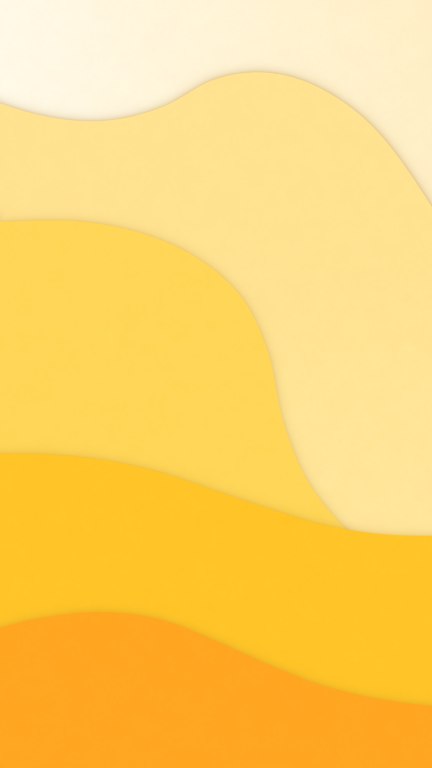
Give the GLSL for this background, as a WebGL 2 fragment shader.

```glsl
#version 300 es
precision highp float;

uniform vec2 u_resolution;
out vec4 fragColor;

const int SEGMENTS = 8;
const float ASPECT = 16.0 / 9.0;

const vec3 CREAM_LEFT = vec3(1.0, 0.975, 0.905);
const vec3 CREAM_RIGHT = vec3(1.0, 0.937, 0.775);
const vec3 VANILLA = vec3(1.0, 0.888, 0.565);
const vec3 VANILLA_PALE = vec3(1.0, 0.899, 0.600);
const vec3 LEMON = vec3(1.0, 0.839, 0.340);
const vec3 AMBER = vec3(1.0, 0.770, 0.155);
const vec3 ORANGE = vec3(1.0, 0.650, 0.130);
const vec3 SHADOW = vec3(0.62, 0.43, 0.12);

float hash(vec2 cell) {
  vec3 h = fract(vec3(cell.xyx) * 0.1031);
  h += dot(h, h.yzx + 33.33);
  return fract((h.x + h.y) * h.z);
}

// Smooth noise for faint paper mottling
float valueNoise(vec2 p) {
  vec2 cell = floor(p);
  vec2 f = fract(p);
  f = f * f * (3.0 - 2.0 * f);
  float low = mix(hash(cell), hash(cell + vec2(1.0, 0.0)), f.x);
  float high = mix(hash(cell + vec2(0.0, 1.0)), hash(cell + 1.0), f.x);
  return mix(low, high, f.y);
}

// Approximate signed distance to a Catmull-Rom ridge, negative below it
float ridgeDistance(vec2 p, float start, float span, float knots[11]) {
  float t = clamp((p.x - start) / span, 0.0, 1.0) * float(SEGMENTS);
  int i = min(int(t), SEGMENTS - 1);
  float f = t - float(i);
  float a = knots[i], b = knots[i + 1], c = knots[i + 2], d = knots[i + 3];
  float k1 = 0.5 * (c - a);
  float k2 = a - 2.5 * b + 2.0 * c - 0.5 * d;
  float k3 = 0.5 * (d - a) + 1.5 * (b - c);
  float height = b + f * (k1 + f * (k2 + f * k3));
  float slope = (k1 + f * (2.0 * k2 + 3.0 * f * k3)) * float(SEGMENTS) / span;
  return (p.y - height) / sqrt(1.0 + slope * slope);
}

// Lay a paper sheet over the base, with a soft shadow outside its edge
vec3 layer(vec3 base, vec3 paper, float dist, float pixel, float strength) {
  float shade = strength * exp(-max(dist, 0.0) / 0.008);
  vec3 shaded = mix(base, SHADOW, shade);
  return mix(paper, shaded, smoothstep(-0.7 * pixel, 0.7 * pixel, dist));
}

void main() {
  vec2 uv = gl_FragCoord.xy / u_resolution;
  vec2 p = uv * vec2(1.0, ASPECT);
  float pixel = max(1.0 / u_resolution.x, ASPECT / u_resolution.y);

  // Diagonal frame keeps the steep lemon hill single-valued
  vec2 diagonal = vec2(p.x - p.y, p.x + p.y);

  float vanillaEdge = ridgeDistance(p, 0.0, 1.0, float[11](
    1.593, 1.539, 1.505, 1.499, 1.530, 1.595, 1.609, 1.569, 1.472, 1.299, 1.083));
  float lemonEdge = ridgeDistance(diagonal, -1.264, 1.4815, float[11](
    1.051, 1.264, 1.451, 1.574, 1.640, 1.648, 1.581, 1.462, 1.381, 1.354, 1.361));
  float amberEdge = ridgeDistance(p, 0.0, 1.0, float[11](
    0.722, 0.727, 0.7245, 0.711, 0.683, 0.641, 0.5995, 0.5625, 0.542, 0.537, 0.539));
  float orangeEdge = ridgeDistance(p, 0.0, 1.0, float[11](
    0.278, 0.324, 0.352, 0.360, 0.3426, 0.294, 0.238, 0.190, 0.160, 0.1435, 0.137));

  // Stacked sheets, back to front
  vec3 color = mix(CREAM_LEFT, CREAM_RIGHT, uv.x);
  vec3 vanilla = mix(VANILLA_PALE, VANILLA, smoothstep(0.3, 0.75, uv.y));
  color = layer(color, vanilla, vanillaEdge, pixel, 0.30);
  color = layer(color, LEMON, lemonEdge * inversesqrt(2.0), pixel, 0.20);
  color = layer(color, AMBER, amberEdge, pixel, 0.20);
  color = layer(color, ORANGE, orangeEdge, pixel, 0.20);

  // Faint paper texture
  float grain = valueNoise(p * 140.0) + valueNoise(p * 35.0) - 1.0;
  color += grain * vec3(0.0, 0.006, 0.010);
  fragColor = vec4(clamp(color, 0.0, 1.0), 1.0);
}
```
